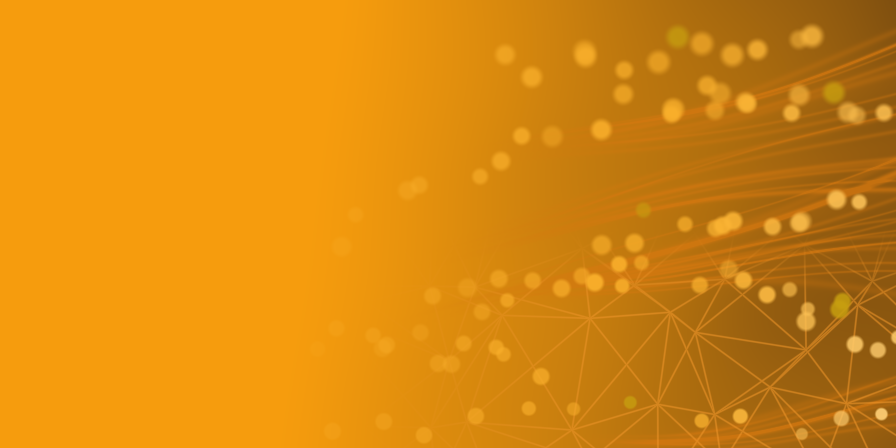
Write a WebGL 2 fragment shader that draws this background.

```glsl
#version 300 es
precision highp float;
// Amber backdrop fading to brown, with flowing fibres, a fine mesh and soft bokeh lights.

uniform vec2 u_resolution;
out vec4 outColor;

// Colours
const vec3 AMBER = vec3(0.965, 0.612, 0.05);
const vec3 BROWN = vec3(0.49, 0.305, 0.06);
const vec3 FIBRE = vec3(0.84, 0.47, 0.06);
const vec3 MESH = vec3(0.93, 0.58, 0.16);
const vec3 LIGHT = vec3(0.98, 0.69, 0.17);
const vec3 PALE = vec3(1.0, 0.82, 0.48);
const vec3 OLIVE = vec3(0.78, 0.62, 0.06);

// Sizes, in canvas heights
const float MESH_CELL = 0.17;
const float MESH_WIDTH = 0.0016;
const float DOT_MIN = 0.013;
const float DOT_MAX = 0.025;
const float DOT_SCATTER = 0.075;
const int DOTS_PER_TRAIL = 12;
const int FIBRES_PER_BUNDLE = 9;

// Start and end of each trail of lights
const int TRAILS = 8;
const vec4 TRAIL[TRAILS] = vec4[TRAILS](
  vec4(0.70, 0.46, 1.60, 0.84), vec4(1.45, 0.77, 2.00, 0.75),
  vec4(1.33, 0.48, 1.95, 0.55), vec4(0.97, 0.32, 1.48, 0.40),
  vec4(0.70, 0.26, 1.22, 0.19), vec4(1.56, 0.39, 2.02, 0.23),
  vec4(0.68, 0.06, 2.05, 0.07), vec4(1.12, 0.85, 1.84, 0.91));

// Start and end of each bundle of fibres
const int BUNDLES = 5;
const vec4 BUNDLE[BUNDLES] = vec4[BUNDLES](
  vec4(0.75, 0.21, 2.05, 0.60), vec4(1.00, 0.62, 2.05, 0.84),
  vec4(1.25, 0.00, 2.05, 0.07), vec4(1.00, 0.36, 2.05, 0.42),
  vec4(0.85, 0.42, 2.05, 0.68));

vec2 hash2(vec2 p) {
  vec3 q = fract(p.xyx * vec3(0.1031, 0.1030, 0.0973));
  q += dot(q, q.yzx + 33.33);
  return fract((q.xx + q.yz) * q.zy);
}

float segmentDistance(vec2 p, vec2 a, vec2 b) {
  vec2 ab = b - a;
  float t = clamp(dot(p - a, ab) / dot(ab, ab), 0.0, 1.0);
  return length(p - a - ab * t);
}

// Flat amber at the left, darkest at the top right and in a hollow below it
vec3 backdrop(vec2 p) {
  float reach = max(p.x - 0.60 - 0.15 * p.y, 0.0) / 1.4;
  float shade = reach * reach / (reach + 0.045) * (0.88 + 0.25 * p.y * p.y);
  vec2 hollow = (p - vec2(1.80, 0.30)) / vec2(0.35, 0.16);
  shade += 0.16 * exp(-dot(hollow, hollow));
  shade += 0.07 * reach * sin(9.0 * p.y - 4.0 * p.x + 1.0) * sin(5.0 * p.x + 3.0 * p.y);
  return mix(AMBER, BROWN, shade);
}

// Fibres that fan out towards the right
float fibres(vec2 p) {
  float sum = 0.0;
  for (int b = 0; b < BUNDLES; b++) {
    vec4 path = BUNDLE[b];
    float t = (p.x - path.x) / (path.z - path.x);
    float fade = smoothstep(0.0, 0.45, t);
    for (int k = 0; k < FIBRES_PER_BUNDLE; k++) {
      vec2 h = hash2(vec2(float(k) + 3.0, float(b) + 17.0));
      float y = mix(path.y, path.w, t) + (h.x - 0.5) * (0.04 + 0.15 * t * t);
      y += 0.022 * sin(5.0 * t + 1.5 * h.y + float(b));
      float width = mix(0.0025, 0.010, h.y * h.y);
      float d = (p.y - y) / width;
      sum += fade * exp(-d * d) * mix(0.5, 0.28, h.y);
    }
    float haze = (p.y - mix(path.y, path.w, t)) / 0.04;
    sum += 0.14 * fade * exp(-haze * haze);
  }
  return min(sum, 0.95);
}

vec2 meshNode(vec2 cell) {
  return (cell + 0.1 + 0.8 * hash2(cell + 41.0)) * MESH_CELL;
}

// Jittered grid joined along its sides and diagonals
float mesh(vec2 p, float pixel) {
  vec2 home = floor(p / MESH_CELL);
  float d = 1.0;
  for (int j = -1; j <= 0; j++) {
    for (int i = -1; i <= 0; i++) {
      vec2 cell = home + vec2(i, j);
      vec2 a = meshNode(cell);
      vec2 right = meshNode(cell + vec2(1, 0));
      vec2 up = meshNode(cell + vec2(0, 1));
      d = min(d, segmentDistance(p, a, right));
      d = min(d, segmentDistance(p, a, up));
      d = min(d, segmentDistance(p, a, meshNode(cell + 1.0)));
      d = min(d, segmentDistance(p, right, up));
    }
  }
  float line = 1.0 - smoothstep(0.0, MESH_WIDTH + pixel, d);
  return line * smoothstep(0.75, 1.4, p.x) * (1.0 - smoothstep(0.30, 0.50, p.y));
}

// Lights scattered about each trail, softer higher up and paler to the right
vec3 addLights(vec3 color, vec2 p, float pixel) {
  for (int b = 0; b < TRAILS; b++) {
    for (int k = 0; k < DOTS_PER_TRAIL; k++) {
      vec2 id = vec2(float(k) + 5.0, float(b) * 7.0 + 11.0);
      vec2 h = hash2(id);
      vec2 g = hash2(id + 61.0);
      float t = (float(k) + 0.5) / float(DOTS_PER_TRAIL);
      vec2 center = mix(TRAIL[b].xy, TRAIL[b].zw, t) + (h - 0.5) * DOT_SCATTER;
      float radius = mix(DOT_MIN, DOT_MAX, 0.5 * g.x + 0.5 * center.y);
      float blur = radius * mix(0.12, 0.40, center.y) + 0.5 * pixel;
      float disc = 1.0 - smoothstep(radius - blur, radius + blur, length(p - center));
      float alpha = mix(0.25, 1.0, smoothstep(0.65, 1.35, center.x));
      alpha *= mix(1.0, 0.82, center.y) * mix(0.5, 1.0, sqrt(g.y));
      float pale = smoothstep(1.5, 2.0, center.x) * (1.0 - 0.7 * center.y);
      vec3 tint = mix(LIGHT, PALE, pale);
      tint = mix(tint, OLIVE, step(0.91, h.y) * step(1.3, center.x));
      color = mix(color, tint, disc * alpha);
    }
  }
  return color;
}

void main() {
  vec2 p = gl_FragCoord.xy / u_resolution.y;
  float pixel = 1.0 / u_resolution.y;
  vec3 color = backdrop(p);
  color = mix(color, FIBRE, 0.8 * fibres(p) * smoothstep(0.8, 1.5, p.x));
  color = mix(color, MESH, 0.6 * mesh(p, pixel));
  outColor = vec4(addLights(color, p, pixel), 1.0);
}
```
